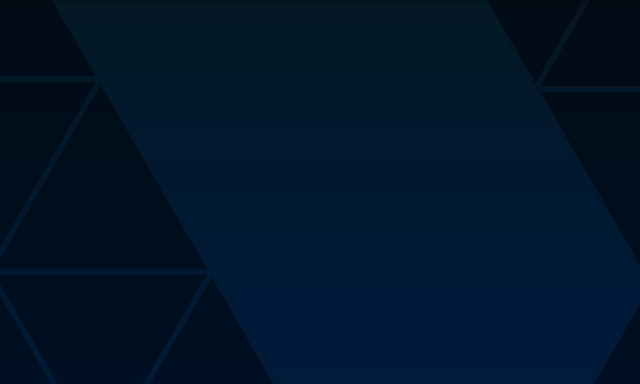
Give the GLSL for this background, as a Shadertoy shader.

```glsl
#define ROW_LEFT 0.501
#define ROW_RIGHT 0.509
#define VERTEX_LEFT vec2(0.262, 0.794)
#define VERTEX_RIGHT vec2(1.394, 0.768)
#define GAP 0.0062
#define RIM_WIDTH 0.0022
#define RIM_GLOW vec3(0.008, 0.014, 0.012)
#define SEAM_DIM 0.9

const vec2 FALLING = vec2(0.8660, 0.5);   // normal of falling lines
const vec2 RISING = vec2(0.8660, -0.5);   // normal of rising lines

// Distance to the nearest line of a triangular lattice
float latticeDistance(vec2 p, float row) {
    vec3 axes = vec3(p.y, dot(p, FALLING), dot(p, RISING)) / row;
    vec3 d = abs(fract(axes + 0.5) - 0.5) * row;
    return min(d.x, min(d.y, d.z));
}

// Blue deepens toward the bottom, with a greener tint at the top
vec3 bandColor(float y) {
    vec3 bottom = vec3(0.0, 0.108, 0.230);
    vec3 middle = vec3(0.005, 0.099, 0.188);
    vec3 top = vec3(0.015, 0.100, 0.145);
    vec3 color = mix(bottom, middle, smoothstep(0.0, 0.58, y));
    return mix(color, top, smoothstep(0.5, 1.0, y));
}

vec3 tileColor(float y) {
    return mix(vec3(0.0, 0.060, 0.130), vec3(0.0, 0.050, 0.085), y);
}

void mainImage(out vec4 fragColor, in vec2 fragCoord) {
    vec2 p = fragCoord / iResolution.y;
    float pixel = 1.0 / iResolution.y;
    vec2 fromLeft = p - VERTEX_LEFT;
    vec2 fromRight = p - VERTEX_RIGHT;

    // Tiled areas on both sides of the slanted band, positive inside
    float leftArea = -dot(fromLeft, FALLING);
    float rightArea = max(dot(fromRight, FALLING), dot(fromRight, RISING) - ROW_RIGHT);
    float area = max(leftArea, rightArea);

    // Triangular tiles separated by narrow seams
    float leftTile = min(latticeDistance(fromLeft, ROW_LEFT), leftArea);
    float rightTile = min(latticeDistance(fromRight, ROW_RIGHT), rightArea);
    float tile = max(leftTile, rightTile) - GAP;

    vec3 color = bandColor(p.y);
    color *= mix(1.0, SEAM_DIM, smoothstep(-GAP, GAP, area));
    color = mix(color, tileColor(p.y), smoothstep(-0.7 * pixel, 0.7 * pixel, tile));

    // Faint lit rim around each tile
    color += RIM_GLOW * (1.0 - smoothstep(0.0, RIM_WIDTH + pixel, abs(tile)));

    // Soft shade along the upper border
    color *= 1.0 - 0.15 * smoothstep(0.975, 1.0, p.y);
    fragColor = vec4(color, 1.0);
}
```
